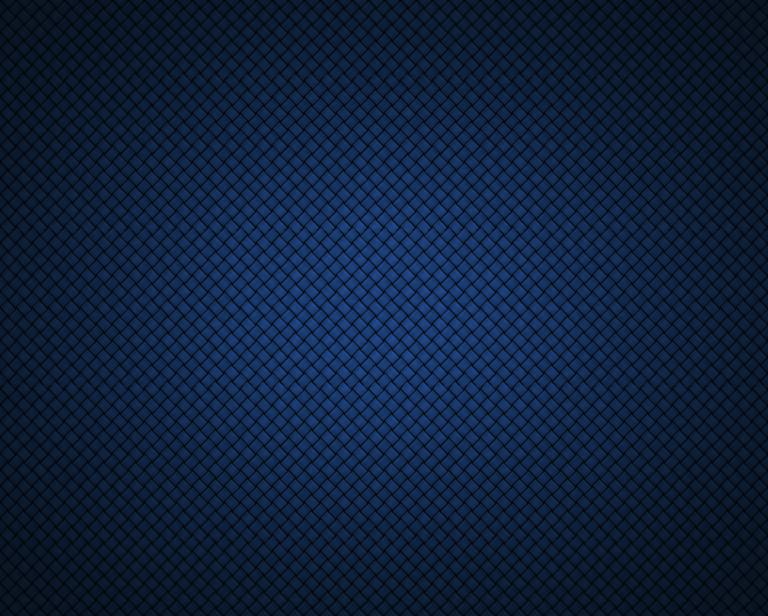
Give the GLSL for this pattern, as a WebGL 1 fragment shader.

```glsl
precision highp float;
uniform vec2 u_resolution;

float hash(vec2 p) {
  return fract(sin(dot(p, vec2(12.9898, 78.233))) * 43758.5453);
}

// Value noise that wraps after a whole number of cells
float wrapNoise(vec2 p, vec2 period) {
  vec2 i = floor(p);
  vec2 f = fract(p);
  f = f * f * (3.0 - 2.0 * f);
  vec2 lo = floor(mod(i + 0.5, period));
  vec2 hi = floor(mod(i + 1.5, period));
  return mix(mix(hash(lo), hash(vec2(hi.x, lo.y)), f.x),
             mix(hash(vec2(lo.x, hi.y)), hash(hi), f.x), f.y);
}

// Brightness of a diagonal plain weave, repeating once per unit square
float weave(vec2 p, vec2 repeats, float blur) {
  vec2 diagonal = vec2(p.x + p.y, p.x - p.y);
  vec2 cell = floor(diagonal);
  vec2 local = fract(diagonal) - 0.5;
  float parity = mod(cell.x + cell.y, 2.0);
  float across = mix(local.x, local.y, parity);
  float along = mix(local.y, local.x, parity);

  // Upper strand: rounded sides, bending down at both ends
  float strand = 1.0 - smoothstep(0.41 - blur, 0.41 + blur, abs(across));
  float shade = 1.08 - 1.0 * along * along - 0.5 * across * across;
  shade *= mix(1.03, 0.96, parity);

  // Glint along the side that faces the light
  float side = across * mix(1.0, -1.0, parity);
  shade += 0.14 * smoothstep(0.12, 0.0, abs(side - 0.27));

  // Lower strand seen in the gap, in shadow
  float under = 1.0 - smoothstep(0.36 - blur, 0.36 + blur, abs(along));

  // Each crossing has its own slight tone
  vec2 center = vec2(cell.x + cell.y + 1.0, cell.x - cell.y) * 0.5;
  vec2 id = floor(mod(center + 0.25, repeats) * 2.0);
  shade *= 0.98 + 0.04 * hash(id);

  return mix(0.18 + 0.12 * under, shade, strand);
}

void main() {
  vec2 uv = gl_FragCoord.xy / u_resolution;
  vec2 repeats = vec2(48.0, 38.0);
  float blur = 0.75 * length(repeats / u_resolution);
  float cloth = weave(uv * repeats, repeats, blur);

  // Fine leather grain and broad uneven dye
  vec2 grainCells = repeats * 5.0;
  float grain = wrapNoise(uv * grainCells, grainCells);
  float dye = wrapNoise(uv * vec2(10.0, 8.0), vec2(10.0, 8.0));
  cloth *= (0.93 + 0.14 * grain) * (0.98 + 0.04 * dye);

  // Pool of light in the middle, fading equally to opposite edges
  vec2 fromCenter = uv * 2.0 - 1.0;
  float light = exp(-1.5 * dot(fromCenter, fromCenter));
  vec3 blue = mix(vec3(0.030, 0.070, 0.118), vec3(0.109, 0.243, 0.463), light);

  gl_FragColor = vec4(blue * cloth, 1.0);
}
```
